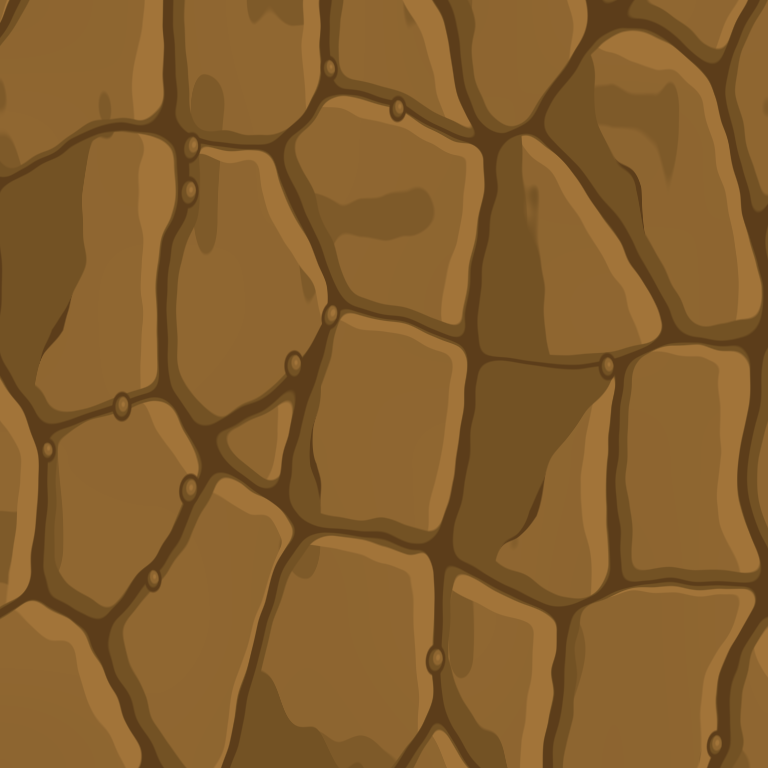
Write a WebGL 2 fragment shader that draws this texture.

```glsl
#version 300 es
precision highp float;

uniform vec2 u_resolution;
out vec4 fragColor;

const vec3 FACE = vec3(0.56, 0.40, 0.19);
const vec3 SHADE = vec3(0.45, 0.32, 0.14);
const vec3 LIGHT = vec3(0.635, 0.455, 0.225);
const vec3 GAP = vec3(0.36, 0.24, 0.10);

const vec2 STONES = vec2(5.0, 3.6);      // stones across the canvas
const vec2 PEBBLES = vec2(22.0, 18.0);   // pebble slots across the canvas
const float JITTER = 0.85;
const float SIZE_SPREAD = 0.32;
const float ROUNDING = 0.022;
const float LIGHT_WIDTH = 0.034;
const float SHADE_WIDTH = 0.007;
const float SHADE_SIDE = 0.017;
const float FACET_SHARE = 0.6;
const float PEBBLE_SHARE = 0.55;
const vec2 LIGHT_DIR = vec2(0.85, 0.53);

struct Stone {
    vec2 id;
    vec2 local;    // position relative to the stone centre
    float gap;     // distances, negative inside each zone
    float shade;
    float light;
};

vec2 hash2(vec2 p) {
    vec3 q = fract(p.xyx * vec3(0.1031, 0.1030, 0.0973));
    q += dot(q, q.yzx + 33.33);
    return fract((q.xx + q.yz) * q.zy);
}

float noise(vec2 p) {
    vec2 i = floor(p), f = fract(p);
    f = f * f * (3.0 - 2.0 * f);
    float low = mix(hash2(i).x, hash2(i + vec2(1, 0)).x, f.x);
    float high = mix(hash2(i + vec2(0, 1)).x, hash2(i + vec2(1, 1)).x, f.x);
    return mix(low, high, f.y);
}

float smoothMin(float a, float b, float k) {
    float h = max(k - abs(a - b), 0.0) / k;
    return min(a, b) - 0.25 * h * h * k;
}

vec2 warp(vec2 p) {
    vec2 coarse = vec2(noise(p * 8.0), noise(p * 8.0 + 37.0)) - 0.5;
    vec2 fine = vec2(noise(p * 32.0 + 11.0), noise(p * 32.0 + 71.0)) - 0.5;
    return p + 0.04 * coarse + 0.006 * fine;
}

vec2 siteOf(vec2 id) {
    return id + 0.5 + JITTER * (hash2(id) - 0.5);
}

// Weighted squared distance: keeps borders straight but varies stone size
float power(vec2 p, vec2 id) {
    vec2 d = p - siteOf(id);
    return dot(d, d) - SIZE_SPREAD * hash2(id + 19.0).x;
}

Stone stoneAt(vec2 uv) {
    vec2 w = warp(uv);
    vec2 p = w * STONES;
    vec2 id = floor(p);
    float nearest = 1e3;
    for (int k = 0; k < 25; k++) {
        vec2 cell = floor(p) + vec2(k % 5 - 2, k / 5 - 2);
        float d = power(p, cell);
        if (d < nearest) { nearest = d; id = cell; }
    }

    vec2 site = siteOf(id);
    Stone s = Stone(id, w - site / STONES, 1.0, 1.0, 1.0);
    for (int k = 0; k < 25; k++) {
        if (k == 12) continue;
        vec2 other = id + vec2(k % 5 - 2, k / 5 - 2);
        vec2 across = (siteOf(other) - site) * STONES;
        vec2 n = normalize(across);
        float d = 0.5 * (power(p, other) - nearest) / length(across);
        float lit = dot(n, LIGHT_DIR);
        float gapWidth = 0.0025 + 0.0045 * abs(n.x);
        float shadeWidth = SHADE_WIDTH + SHADE_SIDE * max(-lit, 0.0);
        float lightWidth = LIGHT_WIDTH * smoothstep(0.35, 0.85, lit);
        s.gap = smoothMin(s.gap, d - gapWidth, ROUNDING);
        s.shade = smoothMin(s.shade, d - shadeWidth, ROUNDING);
        s.light = smoothMin(s.light, d - lightWidth, 0.5 * ROUNDING);
    }
    return s;
}

void main() {
    vec2 uv = gl_FragCoord.xy / u_resolution.y;
    float soft = 1.0 / u_resolution.y;
    Stone s = stoneAt(uv);
    vec2 h = hash2(s.id + 53.0);
    float brush = noise(uv * vec2(34.0, 12.0)) - 0.5;

    // Face with faint tone drift and half-tone strokes
    vec3 col = FACE * (0.985 + 0.03 * noise(uv * 5.0));
    float stroke = noise(uv * vec2(15.0, 7.0) + 5.0) + 0.12 * brush;
    col = mix(col, mix(FACE, SHADE, 0.6), smoothstep(0.79, 0.81, stroke));
    col = mix(col, LIGHT, smoothstep(soft, -soft, s.light + 0.014 * brush));

    // Shaded facet on the left, with a tapering crack on some stones
    float angle = 3.14 + 1.5 * (h.y - 0.5);
    vec2 dir = vec2(cos(angle), sin(angle));
    float facet = dot(s.local, dir) - mix(0.035, 0.065, h.y) + 0.028 * brush;
    float hasFacet = step(h.x, FACET_SHARE);
    col = mix(col, SHADE, hasFacet * smoothstep(-soft, soft, facet));
    float along = dot(s.local, vec2(-dir.y, dir.x));
    float crack = abs(facet) - 0.006 * (1.0 - abs(along - 0.05) / 0.05);
    col = mix(col, GAP, step(h.x, 0.25) * smoothstep(soft, -soft, crack));

    // Rim shading and joints
    col = mix(col, SHADE, smoothstep(soft, -soft, s.shade + 0.006 * brush));
    col = mix(col, GAP, smoothstep(soft, -soft, s.gap));

    // Pebbles lodged in the joints
    vec2 slot = floor(uv * PEBBLES);
    vec2 ph = hash2(slot + 101.0);
    vec2 centre = (slot + 0.5 + 0.3 * (ph - 0.5)) / PEBBLES;
    if (ph.x < PEBBLE_SHARE && noise(centre * 6.0 + 3.0) > 0.4 && stoneAt(centre).gap < 0.003) {
        vec2 q = uv - centre;
        q.x -= 0.3 * (ph.y - 0.3) * q.y;
        vec2 radius = vec2(0.009, 0.014) * mix(0.75, 1.05, ph.y);
        float body = (length(q / radius) - 1.0) * radius.x + 0.004 * brush;
        float glow = (length((q - 0.25 * radius) / radius) - 0.65) * radius.x;
        col = mix(col, GAP, smoothstep(soft, -soft, body - 0.004));
        col = mix(col, SHADE, smoothstep(soft, -soft, body));
        col = mix(col, FACE, smoothstep(soft, -soft, max(body, glow - 0.001)));
        col = mix(col, LIGHT, smoothstep(soft, -soft, max(body, glow + 0.003)));
    }

    fragColor = vec4(col, 1.0);
}
```
